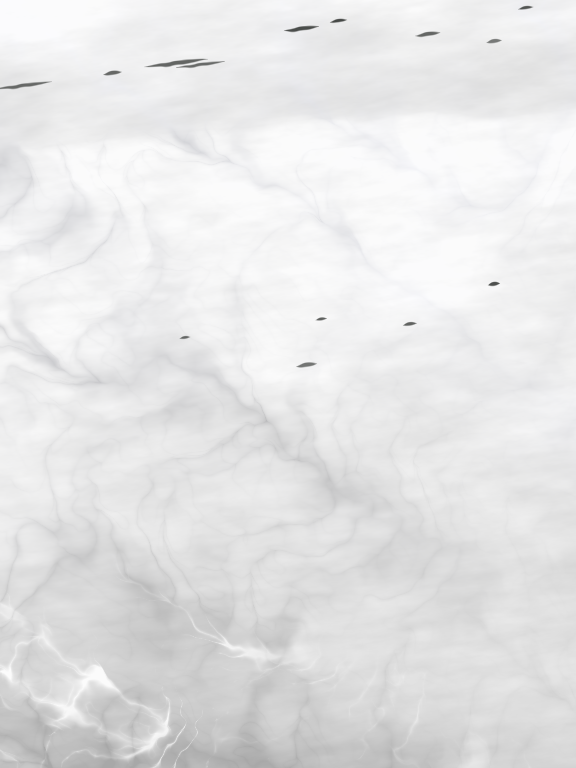
Give the GLSL for this texture, as a Shadertoy shader.

```glsl
// Snow-covered land seen from high above: a smooth pale plain at the top,
// feathered drainage valleys below it and grey ridged hills at the bottom.
// Folded noise makes the valleys; each fold shears the next into side branches.

float hash(vec2 p) {
    vec3 q = fract(p.xyx * 0.1031);
    q += dot(q, q.yzx + 33.33);
    return fract((q.x + q.y) * q.z);
}

float noise(vec2 p) {
    vec2 i = floor(p), f = fract(p);
    f = f * f * f * (f * (f * 6.0 - 15.0) + 10.0);
    vec2 e = vec2(0.0, 1.0);
    return mix(mix(hash(i), hash(i + e.yx), f.x),
               mix(hash(i + e.xy), hash(i + e.yy), f.x), f.y);
}

float fbm(vec2 p) {
    float sum = 0.0, amp = 0.5;
    for (int i = 0; i < 5; i++) {
        sum += amp * noise(p);
        p = mat2(0.96, 0.28, -0.28, 0.96) * p * 2.03 + 17.3;
        amp *= 0.5;
    }
    return sum / 0.97;
}

// Distance-like value, zero along the winding mid-level lines of the noise
float fold(vec2 p) {
    return abs(2.0 * noise(p) - 1.0);
}

// Trunks falling to the right, with sheared branches and fine twigs
float dendrites(vec2 p) {
    p += 0.07 * (vec2(fbm(p * 6.0), fbm(p * 6.0 + 41.0)) - 0.5);
    p += 0.012 * (vec2(noise(p * 45.0), noise(p * 45.0 + 23.0)) - 0.5);
    vec2 q = mat2(0.85, 0.53, -0.53, 0.85) * p + 3.0;
    float trunk = fold(q * vec2(3.0, 8.5));
    float branch = fold(vec2((q.x + 0.11 * trunk) * 27.0, q.y * 8.0));
    float twig = fold(vec2((q.x - 0.02 * branch) * 30.0, (q.y + 0.025 * branch) * 62.0));
    return 0.6 * exp(-6.0 * trunk)
         + 0.55 * exp(-4.0 * branch - 0.9 * trunk)
         + 0.22 * exp(-3.0 * twig - branch);
}

// Thin dark slit, tapered to its ends and slightly rising
float slit(vec2 p, float halfLength, float halfWidth) {
    p.y -= 0.13 * p.x + 0.003 * (noise(p * 90.0 + 7.0) - 0.5);
    float along = clamp(abs(p.x) / halfLength, 0.0, 1.0);
    float d = max(abs(p.y) - halfWidth * (1.0 - along * along), abs(p.x) - halfLength);
    float soft = max(0.0012, 0.8 / iResolution.y);
    return 1.0 - smoothstep(-soft, soft, d);
}

void mainImage(out vec4 fragColor, in vec2 fragCoord) {
    vec2 p = fragCoord / iResolution.y;
    float patches = fbm(p * vec2(4.0, 7.0) + 5.0) - 0.5;
    float valley = dendrites(p);

    // Land: white in the upper left, greyer downward and to the right
    float lift = smoothstep(0.05, 0.62, p.y - 0.22 * p.x + 0.35 * patches);
    float land = mix(0.885, 0.985, lift);
    float relief = 1.0 - smoothstep(0.2, 0.65, p.x + 0.35 * (p.y - 0.45) + 0.5 * patches);
    land -= mix(0.045, 0.145, relief) * valley;

    // Lower left hills: shadowed ground under bright branching crests
    float hills = 1.0 - smoothstep(0.05, 0.36, p.y + 0.3 * p.x + 0.25 * patches);
    float crest = dendrites(p * 1.25 + vec2(4.3, 2.7));
    land += hills * (0.2 * smoothstep(0.35, 0.95, crest) - 0.055);
    land -= 0.05 * (1.0 - smoothstep(0.0, 0.12, p.y + 0.1 * patches));

    // Top plain: broad faint strokes rising to the right
    vec2 tilted = vec2(p.x, p.y - 0.12 * p.x);
    float plain = 0.913 + 0.05 * smoothstep(0.88, 1.0, tilted.y)
                + 0.1 * (fbm(tilted * vec2(4.0, 17.0) + 31.0) - 0.5);
    float shore = p.y - 0.81 - 0.08 * p.x - 0.05 * patches;
    float tone = mix(land, plain, smoothstep(-0.012, 0.014, shore));
    tone -= 0.02 * exp(-abs(shore) * 130.0);

    // Soft wind streaks and cloudy mottling
    tone += 0.055 * (fbm(tilted * vec2(22.0, 75.0)) - 0.5);
    tone += 0.06 * (fbm(p * vec2(9.0, 16.0) + 60.0) - 0.5);
    tone = clamp(tone, 0.66, 0.985);

    // Valleys lean to a cool grey, the lower hills to neutral
    vec3 color = tone + vec3(-0.002, 0.0, 0.012) * valley * lift;

    // Dark slits: nine along the plain, five smaller ones among the valleys
    for (int i = 0; i < 14; i++) {
        float n = float(i);
        vec3 rnd = vec3(hash(vec2(n, 3.1)), hash(vec2(n, 8.7)), hash(vec2(n, 15.3)));
        bool onPlain = i < 9;
        float x = onPlain ? 0.75 * (n + rnd.x) / 9.0 : 0.24 + 0.085 * (n - 9.0 + rnd.x);
        float y = onPlain ? 0.865 + 0.12 * x + 0.055 * rnd.y : 0.5 + 0.15 * rnd.y;
        float size = onPlain ? 0.009 + 0.034 * rnd.z * rnd.z : 0.005 + 0.009 * rnd.z;
        float dark = slit(p - vec2(x, y), size, 0.0018 + 0.0012 * rnd.x);
        color = mix(color, vec3(0.24, 0.25, 0.24), dark * (0.65 + 0.3 * rnd.y));
    }
    fragColor = vec4(color, 1.0);
}
```
